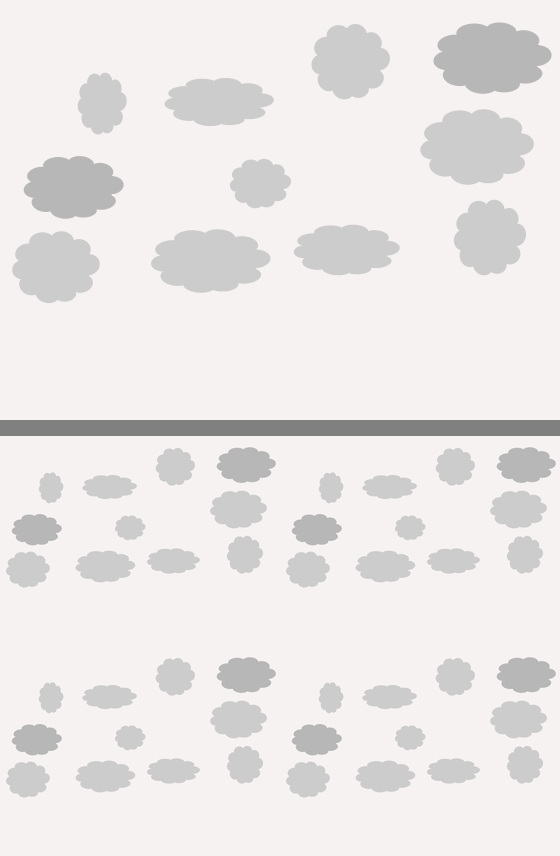
Top, the tile; bottom, the same tile 2 across and 2 down.
Give the GLSL for this pattern, as a WebGL 2 fragment shader.

```glsl
#version 300 es
precision highp float;
// Flat scalloped clouds drifting in three loose rows over a pale sky.
// Each cloud is a unit disc ringed with tilted lobes, stretched to its own
// size; offsets are wrapped, so the sheet tiles in both directions.

#define CLOUD_COUNT 11
#define LOBE_COUNT 10
#define MIN_HALF_SIZE vec2(0.0443, 0.0451)
#define MAX_HALF_SIZE vec2(0.1081, 0.0920)
#define TOP_ROW_Y 0.826
#define ROW_STEP 0.2135
#define DRIFT 0.045
#define LOBE_TILT -0.25
#define SKY vec3(0.969, 0.949, 0.949)
#define LIGHT_CLOUD vec3(0.800)
#define DARK_CLOUD vec3(0.718)

uniform vec2 u_resolution;
out vec4 fragColor;

const float TAU = 6.2831853;

vec2 hash2(float n) {
    return fract(sin(n * vec2(12.99, 78.23) + vec2(1.7, 4.1)) * 43758.55);
}

mat2 rotation(float angle) {
    float c = cos(angle), s = sin(angle);
    return mat2(c, -s, s, c);
}

// Cloud outline in unit space: negative inside, zero on the edge.
float cloudShape(vec2 p) {
    float shape = length(p) - 0.80;
    for (int k = 0; k < LOBE_COUNT; k++) {
        float angle = TAU * float(k) / float(LOBE_COUNT) + 0.10;
        // Crowd the lobes slightly along the lower right.
        angle -= 0.16 * pow(max(cos(angle + 0.84), 0.0), 4.0);
        vec2 center = 0.75 * vec2(cos(angle), sin(angle));
        vec2 radii = vec2(0.24, 0.275) + 0.015 * cos(3.0 * angle);
        vec2 q = rotation(angle + LOBE_TILT) * (p - center);
        shape = min(shape, (length(q / radii) - 1.0) * radii.x);
    }
    return shape;
}

// Evenly spread sizes, with more large clouds than small ones.
vec2 cloudHalfSize(float id) {
    vec2 spread = fract(id * vec2(0.618, 0.7549) + vec2(0.0, 0.4));
    return mix(MIN_HALF_SIZE, MAX_HALF_SIZE, 1.0 - (1.0 - spread) * (1.0 - spread));
}

// Rows of four, three and four; jitter uses only the free room in each cell.
vec2 cloudCenter(float id, vec2 halfSize) {
    float row = step(3.5, id) + step(6.5, id);
    float columns = row == 1.0 ? 3.0 : 4.0;
    float column = id - ceil(row * 3.5);
    vec2 cell = vec2(1.0 / columns, ROW_STEP);
    vec2 center = vec2((column + 0.5) * cell.x, TOP_ROW_Y - row * cell.y);
    vec2 room = max(0.5 * cell - halfSize - vec2(0.005, 0.0), 0.0);
    center += room * (2.0 * hash2(id) - 1.0);
    center.y -= DRIFT * sin(TAU * center.x);
    return center;
}

void main() {
    vec2 uv = gl_FragCoord.xy / u_resolution;
    vec3 color = SKY;
    for (int i = 0; i < CLOUD_COUNT; i++) {
        float id = float(i);
        vec2 halfSize = cloudHalfSize(id);
        vec2 offset = fract(uv - cloudCenter(id, halfSize) + 0.5) - 0.5;
        float shape = cloudShape(offset / halfSize);

        // One-pixel smooth edge, independent of the stretch.
        float pixel = max(length(vec2(dFdx(shape), dFdy(shape))), 1e-5);
        float coverage = clamp(0.5 - shape / pixel, 0.0, 1.0);
        bool isDark = abs(id - 3.5) < 1.0;
        color = mix(color, isDark ? DARK_CLOUD : LIGHT_CLOUD, coverage);
    }
    fragColor = vec4(color, 1.0);
}
```
